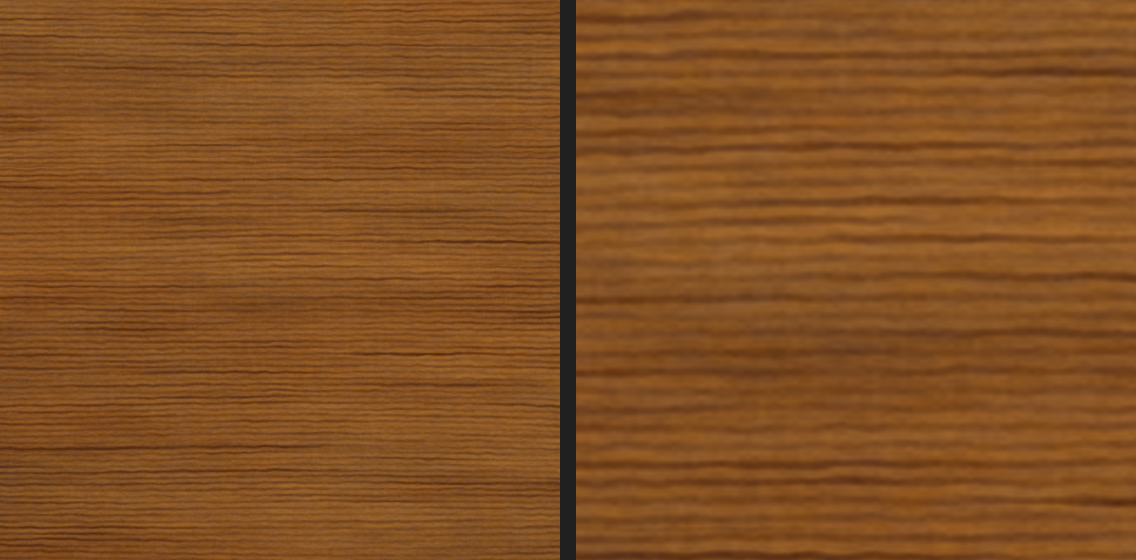
Left: the whole. Right: its middle third, enlarged.
Give the GLSL for this texture, as a WebGL 1 fragment shader.

```glsl
precision highp float;
// Brown wood veneer with fine, wavering horizontal grain and soft darker bands.
uniform vec2 u_resolution;

float hash(vec2 p) {
  return fract(sin(dot(p, vec2(127.1, 311.7))) * 43758.5453);
}

float noise(vec2 p) {
  vec2 cell = floor(p);
  vec2 f = fract(p);
  f = f * f * (3.0 - 2.0 * f);
  return mix(mix(hash(cell), hash(cell + vec2(1.0, 0.0)), f.x),
             mix(hash(cell + vec2(0.0, 1.0)), hash(cell + 1.0), f.x), f.y);
}

float fbm(vec2 p) {
  float sum = 0.0;
  float amplitude = 0.53;
  for (int i = 0; i < 4; i++) {
    sum += amplitude * noise(p);
    p = p * 2.03 + vec2(17.3, 9.1);
    amplitude *= 0.5;
  }
  return sum;
}

// Thin dark lines, one per row, fading in and out along their length.
float grainLines(vec2 p, float rows, float seed) {
  float y = p.y * rows + 1.5 * noise(vec2(p.x * 1.6, p.y * 9.0) + seed);
  float row = floor(y);
  float f = y - row;
  float center = 0.42 + 0.16 * noise(vec2(p.x * 12.0, row + seed));
  float line = 1.0 - smoothstep(0.03, 0.4, abs(f - center));
  float strength = noise(vec2(p.x * 5.0 + 50.0 * hash(vec2(row, seed)), row + seed));
  return line * (0.42 + 0.85 * strength * strength);
}

void main() {
  vec2 uv = gl_FragCoord.xy / u_resolution;

  // Gentle waver plus a small ripple on each fibre.
  vec2 p = uv;
  p.y += 0.004 * (noise(uv * vec2(3.0, 7.0)) - 0.5);
  p.y += 0.0026 * (noise(uv * vec2(55.0, 80.0) + 31.0) - 0.5);

  // Broad bands and narrower streaks along the grain.
  float bands = fbm(p * vec2(1.6, 11.0) + 4.0) - 0.5;
  float streaks = noise(p * vec2(4.0, 52.0) + 70.0) - 0.5;
  float fibres = noise(p * vec2(18.0, 210.0) + 23.0) - 0.5;

  // Regular grain, with a few long heavy lines.
  float grain = grainLines(p, 90.0, 3.0);
  float heavy = smoothstep(0.66, 0.9, noise(p * vec2(2.6, 125.0) + 140.0));
  heavy *= smoothstep(0.35, 0.65, noise(p * vec2(2.0, 16.0) + 88.0));

  // Short pores and dust-fine mottling.
  float pores = noise(uv * vec2(110.0, 300.0) + 11.0) - 0.5;
  float speckle = noise(uv * vec2(250.0, 330.0)) - 0.5;

  float tone = 0.84 + 0.78 * bands + 0.2 * streaks + 0.28 * fibres;
  tone += 0.2 * pores + 0.2 * speckle - 0.66 * grain - 0.36 * heavy;

  vec3 darkBrown = vec3(0.39, 0.215, 0.09);
  vec3 goldenBrown = vec3(0.58, 0.37, 0.165);
  vec3 color = mix(darkBrown, goldenBrown, clamp(tone, -0.25, 1.3));

  // Drift between reddish and yellowish wood, then finer colour along fibres.
  float warmth = fbm(p * vec2(2.5, 8.0) + 200.0) - 0.5;
  color += warmth * vec3(0.035, -0.02, -0.045);
  float saturation = noise(uv * vec2(45.0, 150.0) + 300.0) - 0.5;
  color += saturation * vec3(0.022, 0.0, -0.045);

  gl_FragColor = vec4(color, 1.0);
}
```
